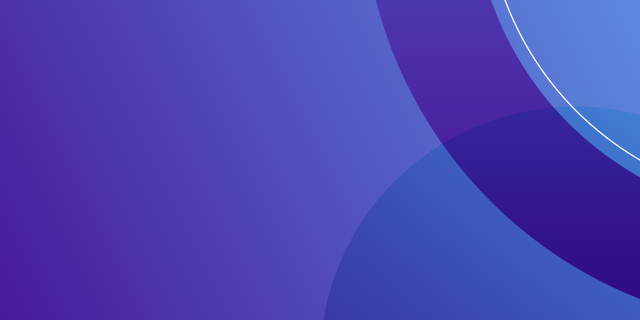
This background is drawn by a WebGL 1 fragment shader. Its source:

```glsl
precision highp float;
// Abstract violet-to-blue backdrop: a diagonal gradient crossed by a broad
// dark ring, a thin white arc inside it and a translucent blue disc below.
// Shapes are circle distances in units of the canvas height.

uniform vec2 u_resolution;

#define RING_CENTER vec2(2.500, 1.339)
#define RING_OUTER 1.368
#define RING_INNER 1.0234
#define ARC_CENTER vec2(2.487, 1.339)
#define ARC_RADIUS 0.970
#define ARC_WIDTH 0.0040
#define DISC_CENTER vec2(1.797, -0.130)
#define DISC_RADIUS 0.797

const vec3 VIOLET = vec3(0.282, 0.102, 0.604);
const vec3 SKY = vec3(0.361, 0.541, 0.878);
const vec3 RING_LOW = vec3(0.271, 0.040, 0.557);
const vec3 RING_HIGH = vec3(0.302, 0.212, 0.675);
const vec3 TINT_LOW = vec3(0.70, 0.79, 0.90);
const vec3 TINT_HIGH = vec3(0.72, 0.98, 0.965);

// Antialiased coverage of a signed distance (negative is inside)
float coverage(float d) {
  return clamp(0.5 - d * u_resolution.y, 0.0, 1.0);
}

float circle(vec2 p, vec2 center, float radius) {
  return length(p - center) - radius;
}

void main() {
  vec2 uv = gl_FragCoord.xy / u_resolution;
  vec2 p = gl_FragCoord.xy / u_resolution.y;

  // Diagonal background
  vec3 color = mix(VIOLET, SKY, dot(uv, vec2(0.8, 0.2)));

  // Broad ring with a vertical gradient
  float ring = max(circle(p, RING_CENTER, RING_OUTER),
                   -circle(p, RING_CENTER, RING_INNER));
  color = mix(color, mix(RING_LOW, RING_HIGH, uv.y), coverage(ring));

  // Translucent disc that tints everything beneath it
  float disc = circle(p, DISC_CENTER, DISC_RADIUS);
  float rise = clamp(p.y / (DISC_CENTER.y + DISC_RADIUS), 0.0, 1.0);
  vec3 tint = mix(TINT_LOW, TINT_HIGH, rise);
  color *= mix(vec3(1.0), tint, coverage(disc));

  // Thin white arc
  float arc = abs(circle(p, ARC_CENTER, ARC_RADIUS)) - 0.5 * ARC_WIDTH;
  color = mix(color, vec3(1.0), coverage(arc));

  gl_FragColor = vec4(color, 1.0);
}
```
